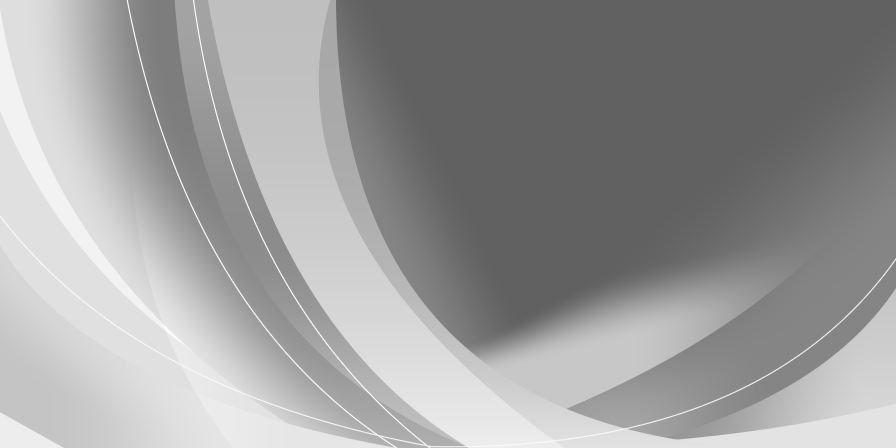
This background is drawn by a WebGL 2 fragment shader. Its source:

```glsl
#version 300 es
precision highp float;
// Overlapping translucent grey ribbons that sweep down around a dark field.
// Each edge is a parabola given by three control points; its signed distance
// gives smooth masks and hairlines over soft gradients.
uniform vec2 u_resolution;
out vec4 outColor;

// Signed distance to the parabola from a to c, positive toward control point b.
float parabola(vec2 p, vec2 a, vec2 b, vec2 c) {
    mat2 toWeights = inverse(mat2(b - a, c - a));
    vec2 w = toWeights * (p - a);
    float u = 0.5 * w.x + w.y;
    vec2 slope = vec2(u, 2.0 * u - 1.0) * toWeights;
    return (u * u - w.y) / length(slope);
}

// Antialiased coverage where the distance is negative.
float cover(float d) {
    return clamp(0.5 - d * u_resolution.y, 0.0, 1.0);
}

float hairline(float d) {
    return cover(abs(d) - 0.0013);
}

// Dark field with a glowing wedge and pale lower corner.
float darkField(vec2 p) {
    float leftGlow = smoothstep(0.0, 0.24, 0.833 + 0.48 * (1.0 - p.y) - p.x);
    float rightGlow = smoothstep(0.0, 0.6, p.x - 1.13 * p.y - 0.87);
    float tone = 0.38 + 0.14 * leftGlow + 0.14 * rightGlow;

    float wedgeEdge = parabola(p, vec2(1.042, 0.003), vec2(1.49, 0.154), vec2(1.758, 0.38));
    float rise = p.y - 0.203 - 0.247 * (p.x - 1.042);
    float softTop = 0.03 + 0.08 * smoothstep(1.0, 1.4, p.x);
    float wedge = (1.0 - smoothstep(-0.05, softTop, rise)) * cover(wedgeEdge);
    float lowGlow = (1.0 - smoothstep(0.05, 0.35, p.y)) * (1.0 - smoothstep(1.3, 1.75, p.x));
    tone += 0.16 * lowGlow * cover(-wedgeEdge);
    tone = mix(tone, mix(0.78, 0.52, smoothstep(1.4, 1.85, p.x)), wedge);

    float corner = parabola(p, vec2(1.458, 0.016), vec2(1.844, 0.122), vec2(2.0, 0.357));
    float cornerTone = mix(0.6, 0.86, smoothstep(1.5, 1.95, p.x)) - 0.25 * p.y;
    tone = mix(tone, cornerTone, cover(-corner));
    float foot = parabola(p, vec2(1.25, 0.003), vec2(1.667, 0.016), vec2(2.0, 0.099));
    return mix(tone, 0.89, cover(-foot));
}

// Pale left side: shaded slope, white crescent and lower veils.
float paleSide(vec2 p) {
    float depth = 1.0 - p.y;
    float shade = smoothstep(0.05, 0.36, p.x - 0.55 * depth * depth);
    float tone = mix(0.87, 0.49, shade) + 0.2 * depth * depth * depth * shade;

    float outer = parabola(p, vec2(0.0, 0.98), vec2(0.083, 0.477), vec2(0.521, 0.14));
    float inner = parabola(p, vec2(0.0, 0.753), vec2(0.128, 0.445), vec2(0.39, 0.245));
    float below = cover(-outer);
    tone = mix(tone, 0.88, below);
    tone = mix(tone, 0.95, below * cover(inner) * (1.0 - smoothstep(0.35, 0.6, p.x)));

    float veil = parabola(p, vec2(0.0, 0.453), vec2(0.195, 0.13), vec2(0.859, 0.005));
    float veilTone = mix(0.84, 0.77, smoothstep(0.0, 0.15, veil));
    tone = mix(tone, mix(veilTone, 0.9, smoothstep(0.1, 0.55, p.x)), cover(-veil));

    float fold = parabola(p, vec2(0.292, 0.74), vec2(0.281, 0.302), vec2(0.521, 0.0));
    float foldFade = (1.0 - smoothstep(0.3, 0.75, p.y)) * (1.0 - smoothstep(0.35, 0.7, p.x));
    tone += 0.04 * cover(fold) * foldFade;
    return mix(tone, 0.93, cover((p.y + 0.56 * p.x - 0.08) * 0.87));
}

void main() {
    vec2 p = gl_FragCoord.xy / u_resolution * vec2(2.0, 1.0);
    float depth = 1.0 - p.y;
    float tone = paleSide(p);

    // Ribbons, stacked from left to right.
    float greyBand = parabola(p, vec2(0.39, 1.0), vec2(0.44, 0.247), vec2(1.042, 0.003));
    float greyTone = 0.55 + 0.09 * smoothstep(0.5, 1.0, p.y) + 0.2 * (1.0 - smoothstep(0.0, 0.45, p.y));
    tone = mix(tone, greyTone, cover(greyBand));

    float lightBand = parabola(p, vec2(0.464, 1.0), vec2(0.591, 0.276), vec2(1.042, 0.003));
    tone = mix(tone, 0.75 + 0.18 * depth * depth, cover(lightBand));

    float strip = parabola(p, vec2(0.737, 1.0), vec2(0.594, 0.484), vec2(1.255, 0.003));
    tone = mix(tone, 0.66 + 0.23 * depth * depth * depth, cover(strip));

    float field = parabola(p, vec2(0.75, 1.0), vec2(0.755, 0.089), vec2(1.615, 0.005));
    tone = mix(tone, darkField(p), cover(field));

    // White hairlines.
    float steep = parabola(p, vec2(0.284, 1.0), vec2(0.415, 0.323), vec2(0.854, 0.021));
    float steeper = parabola(p, vec2(0.432, 1.0), vec2(0.523, 0.344), vec2(0.956, 0.003));
    float bowlLeft = parabola(p, vec2(0.0, 0.518), vec2(0.3, 0.125), vec2(0.964, 0.003));
    float bowlRight = parabola(p, vec2(0.964, 0.003), vec2(1.695, -0.008), vec2(2.0, 0.422));
    float bowl = p.x < 0.964 ? bowlLeft : bowlRight;
    float lines = max(max(hairline(steep), hairline(steeper)), 0.9 * hairline(bowl));
    tone = mix(tone, 0.98, lines);

    outColor = vec4(vec3(tone), 1.0);
}
```
